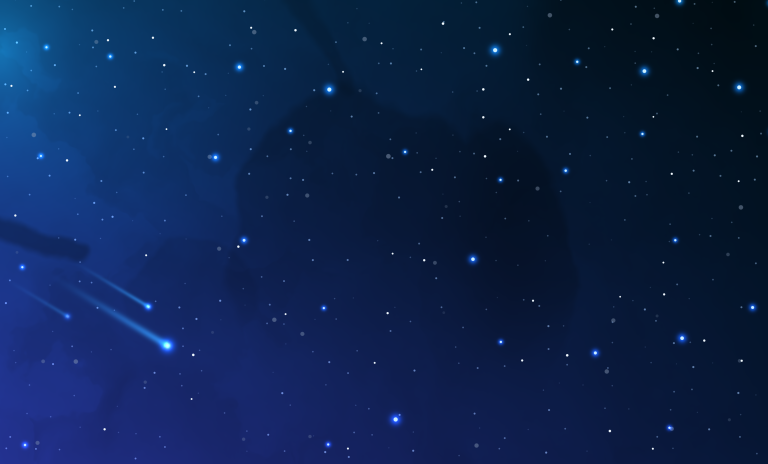
This background is drawn by a Shadertoy shader. Its source:

```glsl
#define STAR_SEED 3.7
#define DUST_CELL 0.046
#define DOT_CELL 0.098
#define DISC_CELL 0.125
#define BEACON_CELL 0.19
#define CLOUD_WARP 0.10
#define MOTTLE 0.20
#define WASH 0.06
#define METEOR_DIR vec2(-0.857, 0.515)
#define METEOR_TINT vec3(0.13, 0.50, 0.66)

float hash(vec2 p) {
    vec3 q = fract(vec3(p.xyx) * 0.1031);
    q += dot(q, q.yzx + 33.33);
    return fract((q.x + q.y) * q.z);
}

float noise(vec2 p) {
    vec2 i = floor(p), f = fract(p);
    f = f * f * (3.0 - 2.0 * f);
    return mix(mix(hash(i), hash(i + vec2(1, 0)), f.x),
               mix(hash(i + vec2(0, 1)), hash(i + vec2(1, 1)), f.x), f.y);
}

float fbm(vec2 p) {
    float sum = 0.0, amp = 0.5;
    for (int i = 0; i < 5; i++) {
        sum += amp * noise(p);
        p = mat2(0.8, 0.6, -0.6, 0.8) * p * 2.03 + 7.1;
        amp *= 0.5;
    }
    return sum;
}

// Three colours blended along 0..1
vec3 ramp(vec3 a, vec3 b, vec3 c, float t) {
    return t < 0.5 ? mix(a, b, t * 2.0) : mix(b, c, t * 2.0 - 1.0);
}

float segmentDist(vec2 p, vec2 a, vec2 b) {
    vec2 ab = b - a;
    return length(p - a - ab * clamp(dot(p - a, ab) / dot(ab, ab), 0.0, 1.0));
}

// Ragged dark dome, strongest near its crest and fading downward
float dome(vec2 p, vec2 center, vec2 radius, float soft) {
    vec2 q = (p - center) / radius;
    float body = 1.0 - smoothstep(1.0 - soft, 1.0 + soft, length(q));
    return body * smoothstep(-1.0, 0.5, q.y);
}

vec3 sky(vec2 uv, vec2 p) {
    vec3 left = ramp(vec3(0.14, 0.195, 0.57), vec3(0.085, 0.185, 0.47), vec3(0.04, 0.23, 0.42), uv.y);
    vec3 middle = ramp(vec3(0.075, 0.125, 0.35), vec3(0.04, 0.115, 0.265), vec3(0.015, 0.125, 0.225), uv.y);
    vec3 right = ramp(vec3(0.025, 0.085, 0.20), vec3(0.008, 0.07, 0.135), vec3(0.0, 0.055, 0.08), uv.y);
    vec3 col = ramp(left, middle, right, uv.x);

    // Cyan light from the upper left
    col += vec3(0.03, 0.23, 0.27) * exp(-length((p - vec2(0.0, 0.89)) * vec2(1.0, 0.8)) * 8.5);
    col += vec3(0.0, 0.035, 0.06) * exp(-dot(p - vec2(0.25, 0.70), p - vec2(0.25, 0.70)) * 14.0);

    // Layered clouds with ragged rims
    vec2 warp = vec2(fbm(p * 6.0), fbm(p * 6.0 + 19.0)) - 0.48;
    vec2 q = p + warp * CLOUD_WARP;
    float mainDome = dome(q, vec2(0.77, 0.46), vec2(0.27, 0.36), 0.04);
    float sideDome = dome(q, vec2(1.07, 0.40), vec2(0.17, 0.33), 0.06);
    col *= 1.0 - 0.20 * max(mainDome, sideDome);
    vec2 core = (p - vec2(1.10, 0.50)) / vec2(0.11, 0.26);
    col *= 1.0 - 0.18 * exp(-dot(core, core));
    col *= 1.0 - 0.09 * dome(q, vec2(0.43, 0.36), vec2(0.14, 0.13), 0.06);
    col *= 1.0 - 0.05 * dome(q, vec2(0.36, 0.08), vec2(0.18, 0.15), 0.12);
    col *= 1.0 - 0.25 * dome(q, vec2(1.40, 0.90), vec2(0.24, 0.28), 0.25);
    float ridge = segmentDist(q, vec2(0.65, 1.02), vec2(0.74, 0.82));
    col *= 1.0 - 0.14 * (1.0 - smoothstep(0.012, 0.035, ridge));
    float bank = segmentDist(p + warp * 0.06, vec2(-0.02, 0.525), vec2(0.16, 0.452));
    col *= 1.0 - 0.27 * (1.0 - smoothstep(0.012, 0.032, bank));

    // Mottling and faint washes
    float wash = smoothstep(0.47, 0.51, fbm(p * 3.2 + warp + 5.0));
    col *= 1.0 + WASH * (wash - 0.5) * (1.0 - 0.7 * uv.x);
    return col * (1.0 + MOTTLE * (fbm(p * vec2(5.0, 4.0) + warp * 2.0) - 0.48));
}

float disc(float d, float r, float px) {
    return 1.0 - smoothstep(r - px, r + px, d);
}

// One star per cell, likelier toward the top: distance, random size, presence
vec3 scatter(vec2 p, float cell, float lowChance, float highChance, float seed) {
    vec2 place = floor(p / cell), id = place + seed * 17.0;
    vec2 spot = 0.2 + 0.6 * vec2(hash(id), hash(id + 41.3));
    float d = length(fract(p / cell) - spot) * cell;
    float chance = mix(lowChance, highChance, (place.y + 0.5) * cell);
    return vec3(d, hash(id + 83.1), step(hash(id + 127.7), chance));
}

vec3 stars(vec3 col, vec2 p, float px) {
    vec3 s = scatter(p, DUST_CELL, 0.42, 0.50, STAR_SEED);
    col += vec3(0.6, 0.7, 0.8) * s.z * mix(0.12, 0.58, s.y) * disc(s.x, mix(0.0011, 0.0022, s.y), px);
    s = scatter(p, DISC_CELL, 0.35, 0.35, STAR_SEED + 1.0);
    col = mix(col, vec3(0.55, 0.62, 0.72), s.z * mix(0.15, 0.5, s.y) * disc(s.x, mix(0.0028, 0.005, s.y), px));
    s = scatter(p, DOT_CELL, 0.08, 0.45, STAR_SEED + 2.0);
    col = mix(col, vec3(0.95, 0.98, 1.0), s.z * disc(s.x, mix(0.0017, 0.0027, s.y), px));

    // Beacons: white core in a blue halo, cyan higher up
    s = scatter(p, BEACON_CELL, 0.35, 0.85, STAR_SEED + 3.0);
    float size = mix(0.0025, 0.0055, pow(s.y, 4.0));
    vec3 halo = mix(vec3(0.08, 0.25, 0.85), vec3(0.03, 0.42, 0.75), p.y);
    col += halo * s.z * exp(-s.x * s.x / (size * size * 5.0));
    return mix(col, vec3(0.8, 0.94, 1.0), s.z * disc(s.x, size * 0.9, px));
}

vec3 meteor(vec2 p, vec2 head, float len, float width, float power) {
    vec2 q = p - head;
    float along = dot(q, METEOR_DIR) / len;
    float across = dot(q, vec2(-METEOR_DIR.y, METEOR_DIR.x)) / width;
    float fade = smoothstep(0.0, 0.02, along) * pow(clamp(1.0 - along, 0.0, 1.0), 1.4);
    float d2 = dot(q, q) / (width * width);
    vec3 glow = vec3(0.05, 0.35, 1.0) * exp(-d2 * 0.35) + vec3(0.7, 0.8, 0.6) * exp(-d2 * 1.6);
    return power * (METEOR_TINT * 0.75 * fade * exp(-across * across) + glow);
}

void mainImage(out vec4 fragColor, in vec2 fragCoord) {
    vec2 uv = fragCoord / iResolution.xy;
    vec2 p = fragCoord / iResolution.y;
    vec3 col = stars(sky(uv, p), p, 0.7 / iResolution.y);
    col += meteor(p, vec2(0.361, 0.255), 0.30, 0.0080, 1.0);
    col += meteor(p, vec2(0.320, 0.339), 0.19, 0.0045, 0.85);
    col += meteor(p, vec2(0.146, 0.318), 0.16, 0.0045, 0.40);
    fragColor = vec4(clamp(col, 0.0, 1.0), 1.0);
}
```
